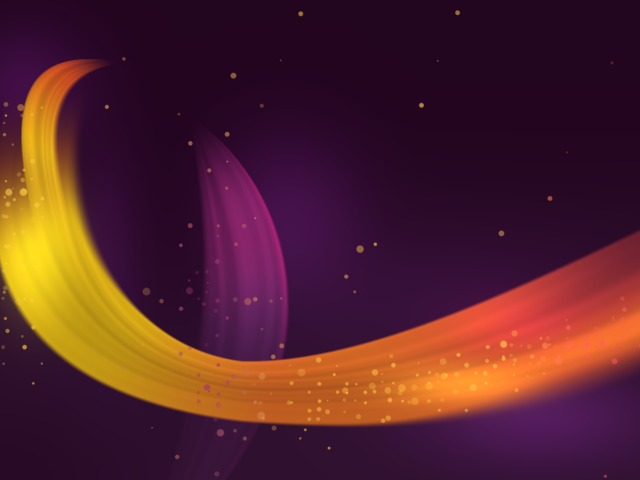
Give the GLSL for this background, as a WebGL 2 fragment shader.

```glsl
#version 300 es
precision highp float;
uniform vec2 u_resolution;
out vec4 outColor;

const vec3 NIGHT = vec3(0.135, 0.018, 0.122);
const vec3 DUSK = vec3(0.185, 0.065, 0.185);
const vec3 VIOLET = vec3(0.20, 0.06, 0.25);
const vec3 MAGENTA = vec3(0.60, 0.16, 0.45);
const vec3 GOLD = vec3(0.82, 0.66, 0.07);
const vec3 ORANGE = vec3(0.80, 0.39, 0.13);
const vec3 CORAL = vec3(0.88, 0.28, 0.23);

float hash(vec2 p) {
    return fract(sin(dot(p, vec2(127.1, 311.7))) * 43758.5453);
}

float noise(float x, float seed) {
    float i = floor(x), f = fract(x);
    return mix(hash(vec2(i, seed)), hash(vec2(i + 1.0, seed)), f * f * (3.0 - 2.0 * f));
}

float glow(vec2 p, vec2 center, vec2 radius) {
    vec2 d = (p - center) / radius;
    return exp(-dot(d, d));
}

vec2 bezier(mat4x2 c, float t) {
    float k = 1.0 - t;
    return c * vec4(k * k * k, 3.0 * k * k * t, 3.0 * k * t * t, t * t * t);
}

float side(vec2 p, mat4x2 a, mat4x2 b, float t) {
    vec2 o = bezier(a, t), d = bezier(b, t) - o, q = p - o;
    return d.x * q.y - d.y * q.x;
}

// Ribbon spanned by two curves: x along, y across, z inside flag
vec3 ribbon(vec2 p, mat4x2 a, mat4x2 b) {
    const float STEPS = 32.0;
    vec3 hit = vec3(0.0, 9.0, 0.0);
    float before = side(p, a, b, 0.0);
    for (float i = 0.0; i < STEPS; i++) {
        float after = side(p, a, b, (i + 1.0) / STEPS);
        if (before * after <= 0.0 && before != after) {
            float t = (i + before / (before - after)) / STEPS;
            vec2 o = bezier(a, t), d = bezier(b, t) - o;
            float v = dot(p - o, d) / dot(d, d);
            if (abs(v - 0.5) < min(0.5, abs(hit.y - 0.5))) hit = vec3(t, v, 1.0);
        }
        before = after;
    }
    return hit;
}

float feather(float v, float lower, float upper) {
    return smoothstep(0.0, lower, v) * smoothstep(0.0, upper, 1.0 - v);
}

float streaks(float v, float t, float seed) {
    float w = v + 0.05 * sin(t * 3.0 + v * 5.0);
    return 0.6 * noise(w * 8.0, seed) + 0.4 * noise(w * 19.0, seed + 3.0);
}

// Density of the sparkles around the ribbons
float sparkleDensity(vec2 c) {
    float path = 0.17 + 0.25 * pow(max(c.x - 0.6, 0.0), 1.6);
    float right = exp(-pow((c.y - path) / 0.05, 2.0)) * smoothstep(0.5, 0.75, c.x);
    float left = glow(c, vec2(0.0, 0.52), vec2(0.07, 0.22));
    return right + left + 0.4 * glow(c, vec2(0.45, 0.3), vec2(0.09, 0.3));
}

float sparkles(vec2 p, float scale, float seed) {
    vec2 cell = floor(p * scale);
    float pick = hash(cell + seed);
    vec2 jitter = vec2(hash(cell + seed + 5.0), hash(cell + seed + 9.0));
    vec2 center = (cell + 0.32 + 0.36 * jitter) / scale;
    float radius = mix(0.12, 0.30, hash(cell + seed + 14.0)) / scale;
    float disc = 1.0 - smoothstep(radius - 0.0025, radius + 0.001, length(p - center));
    return disc * step(pick, 0.6 * sparkleDensity(center)) * mix(0.3, 0.9, jitter.x);
}

vec3 background(vec2 p) {
    vec3 c = mix(DUSK, NIGHT, smoothstep(0.1, 0.85, p.y));
    c = mix(c, NIGHT, 0.8 * glow(p, vec2(0.36, 0.62), vec2(0.13, 0.3)));
    c += VIOLET * 0.6 * glow(p, vec2(0.60, 0.55), vec2(0.15, 0.17));
    c += VIOLET * 0.6 * glow(p, vec2(0.05, 0.82), vec2(0.13, 0.12));
    c += VIOLET * 0.7 * glow(p, vec2(1.12, 0.13), vec2(0.24, 0.10));
    c += VIOLET * 0.25 * glow(p, vec2(0.95, 0.38), vec2(0.30, 0.14));
    c += VIOLET * 0.35 * glow(p, vec2(0.22, 0.48), vec2(0.08, 0.22));
    return mix(c, NIGHT, 0.6 * glow(p, vec2(0.0, 0.0), vec2(0.3, 0.2)));
}

vec3 addPlume(vec3 base, vec2 p) {
    vec3 r = ribbon(p, mat4x2(0.394, 0.757, 0.425, 0.531, 0.448, 0.34, 0.339, -0.024),
                       mat4x2(0.398, 0.757, 0.59, 0.635, 0.72, 0.306, 0.455, -0.024));
    float fade = smoothstep(0.0, 0.35, r.x) * (1.0 - 0.8 * smoothstep(0.48, 0.85, r.x));
    float body = 0.25 + 0.45 * streaks(r.y, r.x, 2.0) + 0.25 * smoothstep(0.2, 0.7, r.y);
    vec3 tint = mix(MAGENTA, vec3(0.46, 0.19, 0.46), smoothstep(0.4, 0.7, r.x));
    tint += vec3(0.25, 0.0, 0.08) * smoothstep(0.85, 0.97, r.y);
    return mix(base, tint, r.z * fade * body * feather(r.y, 0.08, 0.05));
}

vec3 addSweep(vec3 base, vec2 p) {
    vec3 r = ribbon(p, mat4x2(0.017, 0.826, -0.104, 0.427, 0.035, 0.175, 0.503, 0.118),
                       mat4x2(0.20, 0.826, 0.122, 0.618, 0.217, 0.288, 0.503, 0.25));
    vec3 q = ribbon(p, mat4x2(0.503, 0.118, 0.764, 0.097, 1.111, 0.097, 1.372, 0.227),
                       mat4x2(0.503, 0.25, 0.747, 0.243, 1.076, 0.401, 1.372, 0.545));
    if (q.z > 0.5) r = vec3(q.x + 1.0, q.yz);
    float s = r.x, v = r.y, far = smoothstep(1.25, 1.85, s);
    vec3 tint = mix(ORANGE, GOLD, smoothstep(0.1, 0.4, s) * (1.0 - smoothstep(0.65, 1.1, s)));
    tint = mix(tint, CORAL, far * mix(0.6, 1.0, smoothstep(0.3, 0.7, v)));
    tint *= 0.78 + 0.36 * streaks(v, s, 7.0);
    tint += vec3(0.22, 0.17, 0.0) * far * exp(-pow((v - 0.36) / 0.13, 2.0));
    float alpha = smoothstep(0.0, 0.38, s) * feather(v, mix(0.07, 0.3, far), mix(0.22, 0.04, smoothstep(0.2, 0.8, s)));
    alpha *= 1.0 - 0.65 * smoothstep(1.55, 2.0, s) * smoothstep(0.4, 0.9, v);
    return mix(base, tint, r.z * alpha * 0.95);
}

vec3 addHook(vec3 base, vec2 p) {
    vec3 r = ribbon(p, mat4x2(0.252, 0.872, 0.017, 0.913, 0.0, 0.757, 0.10, 0.42),
                       mat4x2(0.252, 0.868, 0.104, 0.844, 0.078, 0.705, 0.20, 0.40));
    vec3 tint = mix(vec3(0.80, 0.29, 0.13), vec3(0.91, 0.70, 0.10), smoothstep(0.2, 0.7, r.x));
    tint *= 0.82 + 0.3 * streaks(r.y, r.x, 11.0);
    float alpha = smoothstep(0.0, 0.28, r.x) * (1.0 - smoothstep(0.6, 1.0, r.x));
    return mix(base, tint, r.z * alpha * feather(r.y, 0.07, 0.2));
}

void main() {
    vec2 p = gl_FragCoord.xy / u_resolution.y;
    p.x *= 4.0 / 3.0 * u_resolution.y / u_resolution.x;
    vec3 color = addHook(addSweep(addPlume(background(p), p), p), p);

    // Light pooled on the bright bends
    color += vec3(0.28, 0.30, 0.05) * glow(p, vec2(0.07, 0.47), vec2(0.08, 0.13));
    color += vec3(0.24, 0.22, 0.04) * glow(p, vec2(0.96, 0.20), vec2(0.15, 0.045));
    color += vec3(0.12, 0.0, 0.05) * glow(p, vec2(1.08, 0.32), vec2(0.13, 0.06));

    // Scattered discs of light
    float dots = sparkles(p, 34.0, 1.0) + sparkles(p, 52.0, 23.0);
    vec3 spark = mix(vec3(1.0, 0.80, 0.28), vec3(1.0, 0.35, 0.38), smoothstep(1.0, 1.25, p.x));
    spark = mix(spark, MAGENTA, glow(p, vec2(0.43, 0.3), vec2(0.12, 0.4)));
    color = mix(color, spark, min(dots, 1.0) * 0.75);
    outColor = vec4(clamp(color, 0.0, 1.0), 1.0);
}
```
